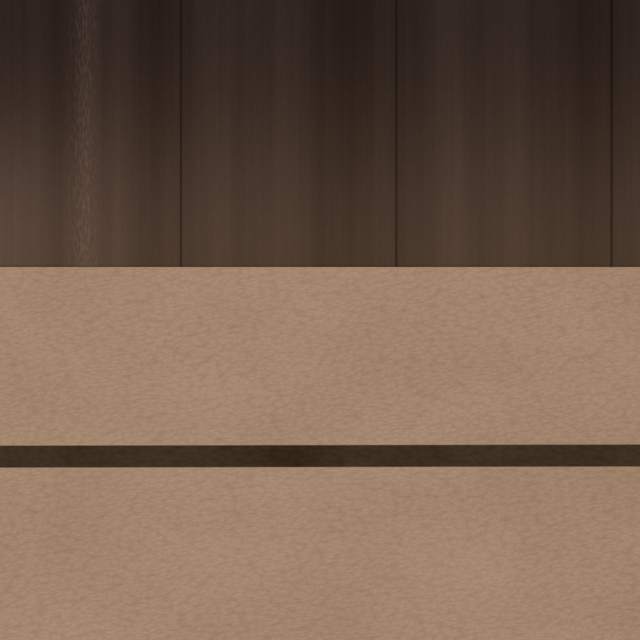
A WebGL 1 fragment shader for this texture:

```glsl
precision highp float;

uniform vec2 u_resolution;

#define WALL_BASE 0.583
#define SLOT_TOP 0.3035
#define SLOT_BOTTOM 0.2695
#define SLOT_TILT 0.0018
#define SEAM_START 0.2826
#define SEAM_SPACING 0.3365
#define GRAIN_STRENGTH 0.010
#define FLECK_STRENGTH 0.085
#define BOARD_COLOR vec3(0.636, 0.516, 0.424)
#define WALL_TOP_COLOR vec3(0.182, 0.137, 0.118)
#define WALL_LOW_COLOR vec3(0.290, 0.223, 0.176)
#define SLOT_COLOR vec3(0.235, 0.180, 0.130)

vec2 hash2(vec2 cell) {
  vec2 q = vec2(dot(cell, vec2(127.1, 311.7)), dot(cell, vec2(269.5, 183.3)));
  return fract(sin(q) * 43758.55);
}

// Distance to the nearest scattered point, centred around zero
float cellular(vec2 p) {
  vec2 cell = floor(p);
  vec2 local = fract(p);
  float nearest = 2.0;
  for (int j = -1; j <= 1; j++) {
    for (int i = -1; i <= 1; i++) {
      vec2 offset = vec2(float(i), float(j));
      vec2 delta = offset + hash2(cell + offset) - local;
      nearest = min(nearest, dot(delta, delta));
    }
  }
  return sqrt(nearest) - 0.47;
}

// Layered, rotated and warped sines for broad mottling
float mottling(vec2 p) {
  float sum = 0.0;
  float amplitude = 0.5;
  for (int i = 0; i < 5; i++) {
    sum += amplitude * sin(p.x + 1.3 * sin(p.y * 0.8)) * cos(p.y + sin(p.x * 0.7));
    p = mat2(1.36, 0.96, -0.96, 1.36) * p + vec2(1.7, 4.1);
    amplitude *= 0.68;
  }
  return sum;
}

float verticalGrain(vec2 p) {
  float sum = 0.0;
  float frequency = 57.0;
  float amplitude = 1.0;
  for (int i = 0; i < 6; i++) {
    float phase = float(i) * 2.4;
    float drift = 0.7 * sin(p.y * (5.0 + phase) + p.x * 11.0 + phase);
    sum += amplitude * sin(p.x * frequency + drift + phase);
    frequency *= 1.63;
    amplitude *= 0.83;
  }
  return sum * 0.45;
}

float band(float x, float center, float width) {
  float d = (x - center) / width;
  return exp(-d * d);
}

vec3 wallColor(vec2 p, float px) {
  float height = clamp((p.y - WALL_BASE) / (1.0 - WALL_BASE), 0.0, 1.0);
  vec3 color = mix(WALL_LOW_COLOR, WALL_TOP_COLOR, smoothstep(0.0, 1.0, height));

  // Pale and dark strips of the veneer
  float strips = 0.050 * band(p.x, 0.134, 0.020) + 0.026 * band(p.x, 0.185, 0.025)
    + 0.030 * band(p.x, 0.705, 0.022) + 0.022 * band(p.x, 0.435, 0.035)
    + 0.018 * band(p.x, 0.79, 0.060) + 0.016 * band(p.x, 0.34, 0.050);
  float shade = 0.026 * band(p.x, 0.245, 0.035) + 0.024 * band(p.x, 0.545, 0.060)
    + 0.026 * band(p.x, 0.915, 0.040) + 0.010 * band(p.x, 0.09, 0.020);
  color += strips * vec3(1.0, 0.84, 0.74) - shade * mix(0.5, 1.0, height);

  // Soft haze at the lower left
  float haze = exp(-p.x * 7.0) * band(height, 0.12, 0.42);
  color += haze * vec3(0.075, 0.066, 0.068);

  float speckle = cellular(p * vec2(260.0, 75.0));
  color += GRAIN_STRENGTH * verticalGrain(p) * vec3(1.0, 0.88, 0.80);
  color += speckle * (0.010 + 0.065 * band(p.x, 0.130, 0.020));

  // Repeating panel joints
  float seam = abs(mod(p.x - SEAM_START + 0.5 * SEAM_SPACING, SEAM_SPACING)
    - 0.5 * SEAM_SPACING);
  color *= 1.0 - 0.30 * (1.0 - smoothstep(0.0006, 0.0016 + px, seam));
  color *= 1.0 - 0.25 * (1.0 - smoothstep(0.0, 0.004, p.y - WALL_BASE));
  return color;
}

vec3 boardColor(vec2 p) {
  // Slightly slanted short fibres
  vec2 fiber = vec2(p.x + 0.25 * p.y, p.y - 0.16 * p.x);
  fiber.y += 0.004 * sin(p.x * 23.0 + 3.0 * sin(p.y * 17.0));
  float flecks = 0.55 * cellular(fiber * vec2(62.0, 150.0))
    + 0.45 * cellular(fiber * vec2(125.0, 270.0) + 19.0);
  float clouds = mottling(p * vec2(9.0, 15.0));
  vec3 color = BOARD_COLOR - FLECK_STRENGTH * flecks * vec3(1.0, 0.98, 0.92);
  color += clouds * vec3(0.016, 0.018, 0.018);
  return color - 0.012 * smoothstep(0.7, 1.0, p.x);
}

vec3 slotColor(vec2 p) {
  float mottle = mottling(p * vec2(24.0, 55.0) + 6.0);
  float fibers = cellular(p * vec2(75.0, 140.0));
  return SLOT_COLOR + 0.014 * mottle - 0.035 * fibers - 0.035 * band(p.x, 0.46, 0.07);
}

void main() {
  vec2 p = gl_FragCoord.xy / u_resolution;
  float px = 1.0 / u_resolution.y;

  vec3 color = boardColor(p);

  // Recessed slot between the boards
  float slotY = p.y - SLOT_TILT * p.x;
  float slot = smoothstep(SLOT_BOTTOM - px, SLOT_BOTTOM + px, slotY)
    * (1.0 - smoothstep(SLOT_TOP - px, SLOT_TOP + px, slotY));
  color = mix(color, slotColor(p), slot);

  float wall = smoothstep(WALL_BASE - px, WALL_BASE + px, p.y);
  color = mix(color, wallColor(p, px), wall);
  gl_FragColor = vec4(clamp(color, 0.0, 1.0), 1.0);
}
```
